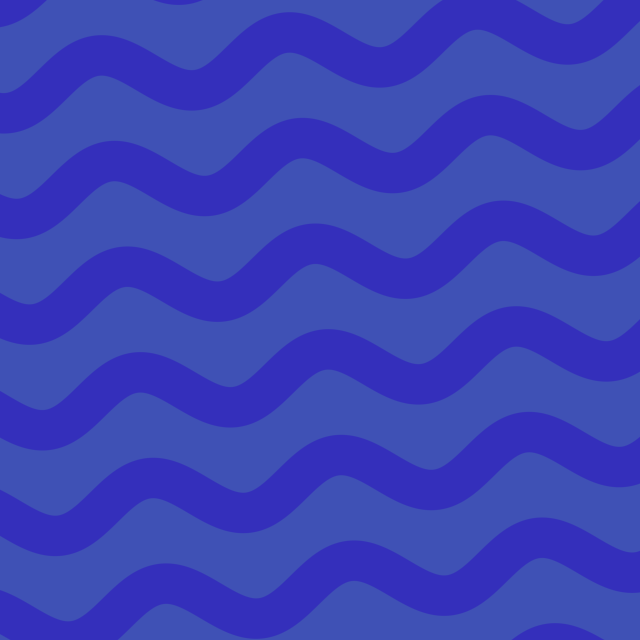
Write a Shadertoy shader that draws this pattern.

```glsl
// Tilted rows of even-width wavy stripes in violet on a blue ground.

const float TAU = 6.2831853;
const float AMPLITUDE = 0.0361;
const float WAVE_NUMBER = TAU / 0.2959;

float waveHeight(float x) {
    return AMPLITUDE * cos(WAVE_NUMBER * x);
}

// Distance to the wave, sliding a foot point along its tangent
float waveDistance(vec2 p) {
    float foot = p.x;
    for (int i = 0; i < 10; i++) {
        vec2 tangent = vec2(1.0, -AMPLITUDE * WAVE_NUMBER * sin(WAVE_NUMBER * foot));
        vec2 offset = p - vec2(foot, waveHeight(foot));
        foot += dot(offset, tangent) / dot(tangent, tangent);
    }
    return length(p - vec2(foot, waveHeight(foot)));
}

void mainImage(out vec4 fragColor, in vec2 fragCoord) {
    vec2 uv = fragCoord / iResolution.y;
    float pixel = 1.0 / iResolution.y;

    // Tilt the rows up to the right
    float c = cos(0.1215), s = sin(0.1215);
    vec2 p = (uv - vec2(0.5099, 0.4178)) * mat2(c, s, -s, c);

    // Fold every row onto one wave
    float rowSpacing = 0.1663;
    float height = waveHeight(p.x);
    p.y = height + mod(p.y - height + 0.5 * rowSpacing, rowSpacing) - 0.5 * rowSpacing;

    // Stroke of constant width
    float edge = waveDistance(p) - 0.0316;
    float stripe = 1.0 - smoothstep(-0.75 * pixel, 0.75 * pixel, edge);

    vec3 ground = vec3(0.247, 0.318, 0.71);
    vec3 violet = vec3(0.204, 0.185, 0.733);
    fragColor = vec4(mix(ground, violet, stripe), 1.0);
}
```
